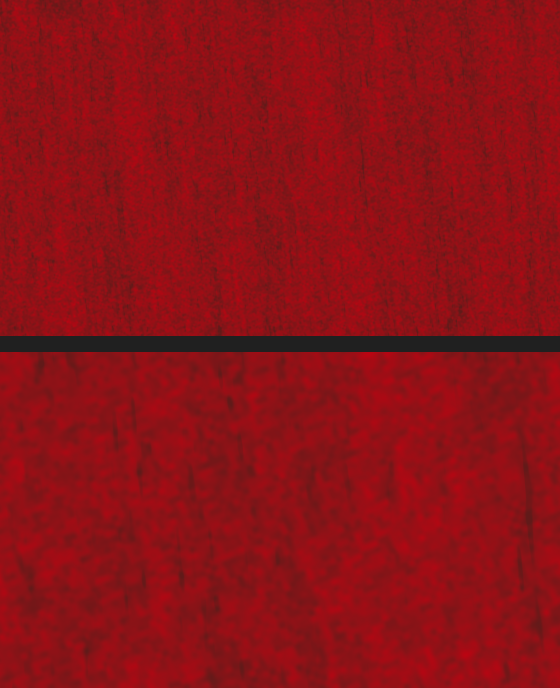
Top: the whole. Bottom: its middle third, enlarged.
Reproduce this texture procedurally as a Shadertoy shader.

```glsl
// Red felted cloth: fine matted grain with long, slightly leaning streaks.
// Layers of stretched value noise add up to one tone, which picks a colour
// between dark, middle and bright red. Lengths are fractions of the height.

const vec3 DARK_RED   = vec3(0.440, 0.092, 0.095);
const vec3 MIDDLE_RED = vec3(0.560, 0.070, 0.090);
const vec3 BRIGHT_RED = vec3(0.680, 0.033, 0.076);

const float LEAN          = 0.10;   // sideways drift of streaks per unit height
const float FINE_GRAIN    = 0.0065; // size of the smallest tufts
const float COARSE_GRAIN  = 0.015;
const vec2  STREAK_SIZE   = vec2(0.010, 0.110);
const vec2  BAND_SIZE     = vec2(0.055, 0.700);
const vec2  FIBRE_SIZE    = vec2(0.034, 0.0065);
const vec2  FLECK_SIZE    = vec2(0.0065, 0.022);

const float FINE_WEIGHT   = 0.58;
const float COARSE_WEIGHT = 0.30;
const float STREAK_WEIGHT = 0.34;
const float BAND_WEIGHT   = 0.30;
const float FIBRE_WEIGHT  = 0.26;
const float FLECK_WEIGHT  = 0.75;
const float EDGE_WEIGHT   = 0.45;
const float EDGE_DEPTH    = 0.09;   // reach of the darker tufts at the top

float hash(vec2 cell) {
    vec3 q = fract(vec3(cell.xyx) * 0.1031);
    q += dot(q, q.yzx + 33.33);
    return fract((q.x + q.y) * q.z);
}

// Smooth value noise from -1 to 1
float noise(vec2 p) {
    vec2 cell = floor(p);
    vec2 f = fract(p);
    f = f * f * (3.0 - 2.0 * f);
    float low  = mix(hash(cell), hash(cell + vec2(1, 0)), f.x);
    float high = mix(hash(cell + vec2(0, 1)), hash(cell + vec2(1, 1)), f.x);
    return 2.0 * mix(low, high, f.y) - 1.0;
}

vec2 rotate(vec2 p, float angle) {
    float c = cos(angle), s = sin(angle);
    return vec2(c * p.x + s * p.y, c * p.y - s * p.x);
}

// Short loose fibres lying in a few slanted directions
float fibres(vec2 p) {
    float sum = 0.0;
    for (int i = 0; i < 3; i++) {
        float angle = -0.75 + 0.7 * float(i);
        sum += noise(rotate(p, angle) / FIBRE_SIZE + 71.0 * float(i + 1));
    }
    return sum * 0.6;
}

void mainImage(out vec4 fragColor, in vec2 fragCoord) {
    vec2 p = fragCoord / iResolution.y;
    vec2 leaning = vec2(p.x + LEAN * p.y, p.y);
    leaning.x += 0.003 * noise(p * 9.0);

    // Matted grain
    float tone = FINE_WEIGHT * noise(rotate(p, 0.4) / FINE_GRAIN + 300.0);
    tone += COARSE_WEIGHT * noise(rotate(p, -0.5) / COARSE_GRAIN + 150.0);
    tone += FIBRE_WEIGHT * fibres(p);

    // Streaks and broad bands along the nap
    float streak = noise(leaning / STREAK_SIZE + 40.0);
    float band = noise(leaning / BAND_SIZE + 17.0);
    tone += STREAK_WEIGHT * streak + BAND_WEIGHT * band;

    // Dark flecks gathered in the darker streaks
    float fleck = smoothstep(0.25, 0.85, noise(leaning / FLECK_SIZE + 500.0));
    float gather = smoothstep(0.1, -0.7, streak + 0.4 * band);
    tone += 0.06 - FLECK_WEIGHT * fleck * gather;

    // Darker tufts along the top edge
    float edge = smoothstep(1.0 - EDGE_DEPTH, 1.0, p.y);
    float tuft = noise(vec2(leaning.x / 0.03, p.y / 0.15) + 90.0);
    tone -= EDGE_WEIGHT * edge * (0.5 + tuft);

    // Tone to colour
    tone = clamp(tone, -1.5, 1.4);
    vec3 colour = MIDDLE_RED + max(tone, 0.0) * (BRIGHT_RED - MIDDLE_RED)
                + max(-tone, 0.0) * (DARK_RED - MIDDLE_RED);
    fragColor = vec4(clamp(colour, 0.0, 1.0), 1.0);
}
```
